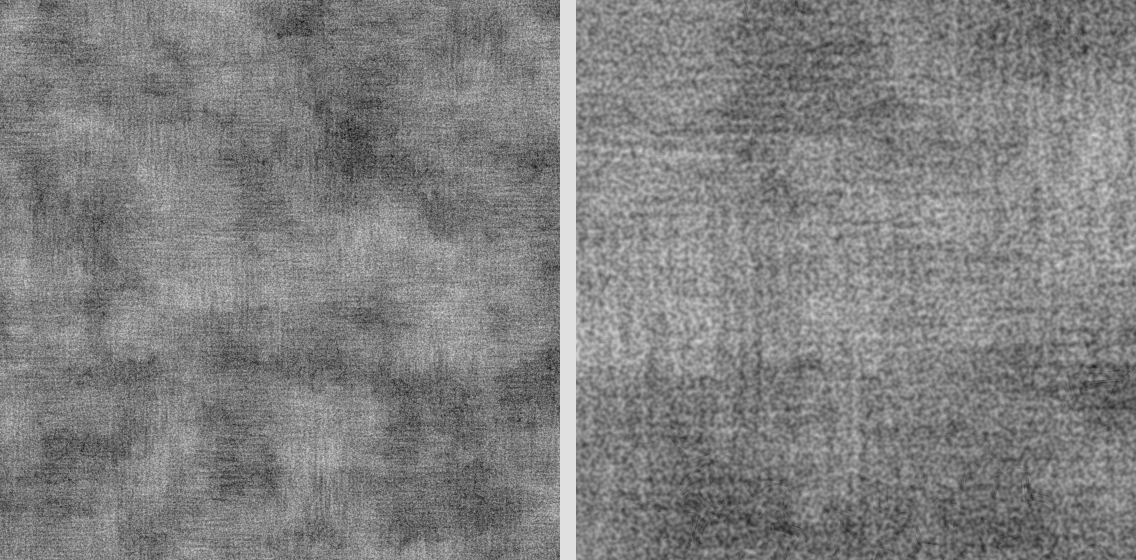
Left, the full canvas; right, a detail of the centre.
Reproduce this texture procedurally as a three.js fragment shader.

```glsl
// Worn grey cloth or plaster: soft cloudy stains, crossed streaks and threads,
// crumbly dark pits inside the stains, and a fine grain over everything.
// Each layer is gradient noise scaled to about unit deviation, then weighted.

#define BASE_GREY 0.492
#define CLOUD_SCALE vec2(4.2, 5.0)
#define CLOUD_AMOUNT 0.050
#define STREAK_AMOUNT 0.024
#define THREAD_AMOUNT 0.027
#define PIT_SCALE 62.0
#define PIT_AMOUNT 0.105
#define FLECK_AMOUNT 0.035
#define GRAIN_SCALE 215.0
#define GRAIN_AMOUNT 0.056
#define CRUMBLE 0.005

varying vec2 vUv;

float hash(vec2 p) {
  vec3 q = fract(p.xyx * 0.1031);
  q += dot(q, q.yzx + 33.33);
  return fract((q.x + q.y) * q.z);
}

// Contribution of one lattice corner with a random unit gradient
float corner(vec2 cell, vec2 offset) {
  float angle = 6.28318 * hash(cell);
  return dot(vec2(cos(angle), sin(angle)), offset);
}

// Gradient noise, mean 0 and deviation near 1
float noise(vec2 p) {
  vec2 i = floor(p);
  vec2 f = p - i;
  vec2 u = f * f * f * (f * (f * 6.0 - 15.0) + 10.0);
  vec2 e = vec2(1.0, 0.0);
  float low = mix(corner(i, f), corner(i + e.xy, f - e.xy), u.x);
  float high = mix(corner(i + e.yx, f - e.yx), corner(i + e.xx, f - e.xx), u.x);
  return 4.6 * mix(low, high, u.y);
}

// Four octaves, rescaled to keep unit deviation
float fbm(vec2 p, float gain) {
  float sum = 0.0;
  float power = 0.0;
  float amp = 1.0;
  for (int i = 0; i < 4; i++) {
    sum += amp * noise(p);
    power += amp * amp;
    p = p * 2.03 + vec2(17.3, 41.7);
    amp *= gain;
  }
  return sum * inversesqrt(power);
}

// Two turned octaves, so the grain lattice never lines up with the canvas
float grain(vec2 p) {
  mat2 turn = mat2(0.819, 0.574, -0.574, 0.819);
  vec2 q = turn * p * GRAIN_SCALE;
  return 0.62 * noise(q + 71.0) + 0.78 * noise(turn * q * 1.73 + 13.0);
}

void main() {
  // Fine warp that frays the edges of the stains
  vec2 fray = vec2(noise(vUv * 54.0 + 5.0), noise(vUv * 54.0 + 90.0));
  vec2 p = vUv + CRUMBLE * fray;

  // Broad stains and axis-aligned streaks
  float cloud = fbm(p * CLOUD_SCALE + 23.0, 0.62);
  float across = fbm(p * vec2(3.5, 19.0) + 37.0, 0.65);
  float upward = fbm(p * vec2(19.0, 3.5) + 59.0, 0.65);
  float streaks = 0.75 * across + 0.65 * upward;

  // Thin threads, stronger in some patches
  float weft = noise(vUv * vec2(16.0, 235.0) + 7.0);
  float warp = noise(vUv * vec2(205.0, 18.0) + 31.0);
  float patches = noise(vUv * 6.0 + 140.0);
  float threads = weft * (0.75 + 0.25 * patches)
                + warp * (0.65 - 0.25 * patches);

  // Dark pits gather in the stains, pale flecks in the light parts
  float stain = smoothstep(-0.5, 1.6, -cloud - 0.4 * streaks);
  float crumbs = fbm(p * PIT_SCALE + 11.0, 0.8);
  float pits = smoothstep(0.2, 1.8, crumbs) * (0.12 + 0.88 * stain);
  float flecks = smoothstep(0.9, 2.2, -crumbs) * (1.0 - stain);

  float grey = BASE_GREY
             + CLOUD_AMOUNT * cloud
             + STREAK_AMOUNT * streaks
             + THREAD_AMOUNT * threads
             + GRAIN_AMOUNT * grain(vUv)
             - PIT_AMOUNT * pits
             + FLECK_AMOUNT * flecks;
  gl_FragColor = vec4(vec3(clamp(grey, 0.08, 0.92)), 1.0);
}
```
